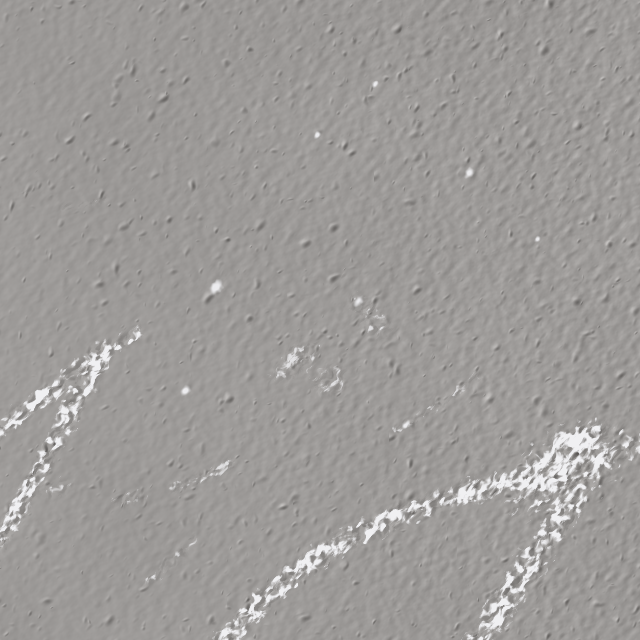
This texture is drawn by a Shadertoy shader. Its source:

```glsl
// Weathered grey pavement with diagonal grain, small pits and broken white chalk strokes.

const vec3 STONE = vec3(0.612, 0.602, 0.594);
const vec3 CHALK = vec3(0.94, 0.94, 0.95);

float hash(vec2 p) {
    vec3 q = fract(vec3(p.xyx) * 0.1031);
    q += dot(q, q.yzx + 33.33);
    return fract((q.x + q.y) * q.z);
}

float noise(vec2 p) {
    vec2 i = floor(p), f = fract(p);
    f = f * f * (3.0 - 2.0 * f);
    return mix(mix(hash(i), hash(i + vec2(1, 0)), f.x),
               mix(hash(i + vec2(0, 1)), hash(i + vec2(1, 1)), f.x), f.y);
}

float fbm(vec2 p) {
    return 0.6 * noise(p) + 0.28 * noise(p * 1.9 + 17.3) + 0.12 * noise(p * 3.7 + 41.7);
}

vec2 rotate(vec2 p, float a) {
    float c = cos(a), s = sin(a);
    return vec2(c * p.x + s * p.y, c * p.y - s * p.x);
}

float segmentDistance(vec2 p, vec2 a, vec2 b) {
    vec2 d = b - a;
    return length(p - a - d * clamp(dot(p - a, d) / dot(d, d), 0.0, 1.0));
}

// Soft coverage of a quadratic curve: 1 along its spine, 0 at its width
float stroke(vec2 p, vec2 a, vec2 b, vec2 c, float width) {
    float d = 9.0;
    vec2 last = a;
    for (int i = 1; i <= 10; i++) {
        float t = float(i) / 10.0;
        vec2 next = mix(mix(a, b, t), mix(b, c, t), t);
        d = min(d, segmentDistance(p, last, next));
        last = next;
    }
    return 1.0 - smoothstep(0.3, 1.0, d / width);
}

float patchCover(vec2 p, vec2 centre, vec2 radii, float angle) {
    return 1.0 - smoothstep(0.3, 1.0, length(rotate(p - centre, angle) / radii));
}

// Scattered ragged pits; x is the dark hollow, y its bright lip
vec2 pits(vec2 p, float scale, float density) {
    vec2 cell = floor(p * scale), mark = vec2(0);
    for (int y = -1; y <= 1; y++)
    for (int x = -1; x <= 1; x++) {
        vec2 id = cell + vec2(x, y);
        float present = step(hash(id + 7.0), density);
        float size = mix(0.10, 0.24, hash(id + 31.0));
        vec2 q = p * scale - id - vec2(hash(id + 3.0), hash(id + 59.0));
        float angle = 0.5 + 0.8 * hash(id + 83.0);
        vec2 shape = size * vec2(1.6, 0.75);
        float hollow = length(rotate(q, angle) / shape);
        float lip = length(rotate(q + size * vec2(0.9, -0.8), angle) / shape);
        float depth = present * (0.15 + 0.85 * pow(hash(id + 101.0), 2.0));
        mark = max(mark, depth * (1.0 - smoothstep(0.0, 1.5, vec2(hollow, lip))));
    }
    return mark;
}

float chalkLines(vec2 p) {
    // Left wedge
    float c = stroke(p, vec2(-0.01, 0.325), vec2(0.10, 0.40), vec2(0.165, 0.455), 0.020);
    c = max(c, 0.85 * stroke(p, vec2(0.165, 0.455), vec2(0.19, 0.465), vec2(0.215, 0.483), 0.014));
    c = max(c, stroke(p, vec2(0.165, 0.455), vec2(0.085, 0.31), vec2(-0.01, 0.135), 0.021));
    // Long arc, lower leg and the tip to the right
    c = max(c, stroke(p, vec2(0.345, -0.01), vec2(0.498, 0.195), vec2(0.86, 0.26), 0.023));
    c = max(c, stroke(p, vec2(0.745, -0.01), vec2(0.82, 0.115), vec2(0.90, 0.22), 0.029));
    c = max(c, stroke(p, vec2(0.90, 0.25), vec2(0.95, 0.30), vec2(1.01, 0.305), 0.023));
    // Scribbled junction
    c = max(c, patchCover(p, vec2(0.880, 0.262), vec2(0.125, 0.068), 0.5));
    return max(c, patchCover(p, vec2(0.910, 0.318), vec2(0.080, 0.028), 0.2));
}

float chalkTraces(vec2 p) {
    float c = patchCover(p, vec2(0.462, 0.435), vec2(0.065, 0.034), 0.6);
    c = max(c, patchCover(p, vec2(0.515, 0.405), vec2(0.042, 0.032), 0.7));
    c = max(c, patchCover(p, vec2(0.580, 0.505), vec2(0.060, 0.030), -0.8));
    c = max(c, 0.9 * patchCover(p, vec2(0.200, 0.220), vec2(0.035, 0.018), 0.3));
    c = max(c, 0.9 * stroke(p, vec2(0.27, 0.24), vec2(0.31, 0.25), vec2(0.36, 0.275), 0.014));
    c = max(c, 0.8 * stroke(p, vec2(0.23, 0.09), vec2(0.27, 0.12), vec2(0.30, 0.155), 0.011));
    c = max(c, 0.7 * stroke(p, vec2(0.62, 0.33), vec2(0.68, 0.36), vec2(0.75, 0.415), 0.011));
    c = max(c, 0.7 * patchCover(p, vec2(0.085, 0.235), vec2(0.045, 0.022), 0.2));
    return max(c, 0.7 * stroke(p, vec2(0.10, 0.677), vec2(0.13, 0.68), vec2(0.165, 0.686), 0.009));
}

// Isolated white chips: position and radius
float chips(vec2 p) {
    vec3 chip[8] = vec3[8](vec3(0.338, 0.551, 0.0100), vec3(0.290, 0.390, 0.0075),
        vec3(0.733, 0.730, 0.0075), vec3(0.586, 0.868, 0.0050), vec3(0.496, 0.789, 0.0055),
        vec3(0.840, 0.626, 0.0050), vec3(0.634, 0.336, 0.0060), vec3(0.560, 0.529, 0.0075));
    float m = 0.0;
    for (int i = 0; i < 8; i++) {
        float d = length(rotate(p - chip[i].xy, 0.9) * vec2(0.85, 1.25));
        m = max(m, 1.0 - smoothstep(0.3, 1.3, d / chip[i].z + 0.5 * noise(p * 180.0) - 0.25));
    }
    return m;
}

void mainImage(out vec4 fragColor, in vec2 fragCoord) {
    vec2 p = fragCoord / iResolution.xy;
    vec2 grainSpace = rotate(p, 0.85) * vec2(75.0, 125.0);
    vec2 warped = p + 0.006 * (vec2(noise(p * 85.0), noise(p * 85.0 + 9.0)) - 0.5);

    // Stone: broad tint, embossed grain and sparse pits, rougher to the right
    float rough = mix(0.65, 1.25, smoothstep(0.1, 0.9, p.x));
    float relief = fbm(grainSpace) - fbm(grainSpace + vec2(0.25, -0.8));
    float shade = 0.03 * (fbm(p * 5.0) - 0.5) + 0.095 * rough * relief;
    vec2 pit = max(pits(warped, 38.0, 0.42 * rough), 0.7 * pits(warped + 5.3, 62.0, 0.34 * rough));
    vec3 color = STONE + shade - 0.20 * pit.x + 0.12 * pit.y * (1.0 - pit.x);

    // Chalk: fine diagonal flecks with bare, shaded gaps between them
    float lines = chalkLines(warped), traces = chalkTraces(warped);
    vec2 fleckSpace = rotate(warped, 0.85) * vec2(95.0, 165.0);
    float fleck = 0.5 + 1.3 * (fbm(fleckSpace + 3.0) - 0.5);
    float below = 0.5 + 1.3 * (fbm(fleckSpace + vec2(2.6, 3.9)) - 0.5);
    float solid = smoothstep(0.36, 0.70, fleck - 0.42 * (1.0 - lines)) * step(0.001, lines);
    float faint = smoothstep(0.50, 0.86, fleck - 0.40 * (1.0 - traces)) * step(0.001, traces);
    float gap = max(lines, 0.6 * traces) * smoothstep(-0.1, 0.4, below - fleck);
    color += 0.03 * lines + 0.02 * traces - 0.12 * gap;
    color = mix(color, CHALK, max(max(solid, 0.8 * faint), 0.95 * chips(p)));

    fragColor = vec4(clamp(color, 0.0, 1.0), 1.0);
}
```
